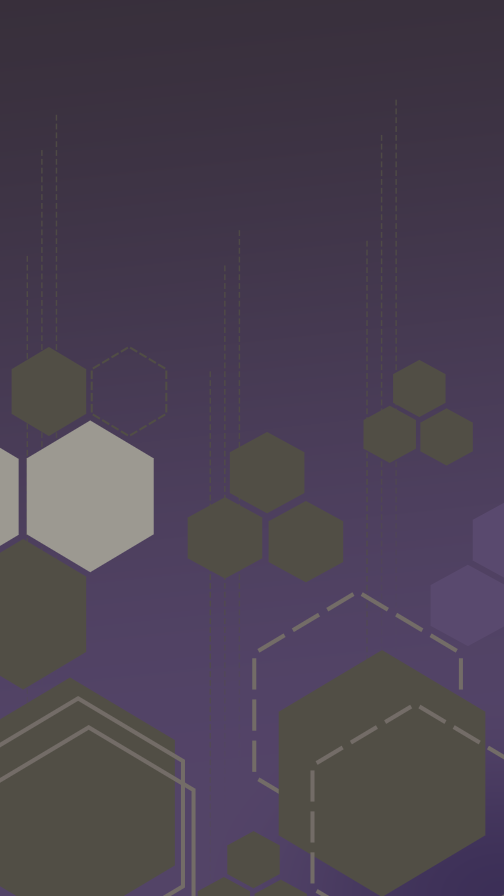
A Shadertoy shader for this background:

```glsl
// Olive, ivory and violet hexagons with dashed hanging lines on a dusky purple gradient.

// Lengths are in hundredths of the canvas width, y upwards.
const vec3 DUSK   = vec3(0.215, 0.182, 0.225);
const vec3 VIOLET = vec3(0.325, 0.265, 0.405);
const vec3 DEEP   = vec3(0.235, 0.185, 0.340);
const vec3 OLIVE  = vec3(0.318, 0.306, 0.270);
const vec3 IVORY  = vec3(0.610, 0.600, 0.570);
const vec3 TAUPE  = vec3(0.450, 0.425, 0.405);
const vec3 LILAC  = vec3(0.350, 0.287, 0.430);

const float TALL = 1.035;         // vertical stretch of the single hexagons
const float SQUAT = 0.945;        // vertical stretch of the clustered ones
const float OUTLINE = 0.80;       // stroke width of the large outlines
const float HAIRLINE = 0.28;      // stroke width of the thin lines
const float LINE_GAP = 2.89;      // spacing of the hanging lines
const float LINE_LENGTH = 118.0;
const float DASH_PERIOD = 1.75;

// Single hexagons: centre and half width
const vec3 OLIVE_HEX[4] = vec3[4](
    vec3(9.7, 100.1, 7.4), vec3(4.6, 55.9, 12.5),
    vec3(13.9, 18.5, 20.8), vec3(75.8, 24.3, 20.5));
const vec3 IVORY_HEX[2] = vec3[2](vec3(17.9, 79.3, 12.6), vec3(-8.9, 79.2, 12.6));
const vec3 RING_HEX[2] = vec3[2](vec3(15.5, 14.35, 20.8), vec3(17.6, 8.6, 20.8));
const vec3 DASHED_BACK  = vec3(70.95, 35.9, 20.5);
const vec3 DASHED_FRONT = vec3(82.4, 13.7, 20.4);
const vec3 DASHED_SMALL = vec3(25.6, 100.1, 7.4);

// Clusters: centre of the top hexagon and half width
const vec3 OLIVE_CLUSTER[3] = vec3[3](
    vec3(53.0, 84.0, 7.4), vec3(83.2, 100.7, 5.2), vec3(50.3, 7.2, 5.2));
const vec3 LILAC_CLUSTER = vec3(101.2, 70.6, 7.4);

// Upper end of the tallest line in each trio
const vec2 LINE_TOP[3] = vec2[3](vec2(11.2, 155.3), vec2(47.5, 132.4), vec2(78.6, 158.3));

float pixel;  // size of one pixel in canvas units

float cover(float d) { return clamp(0.5 - d / pixel, 0.0, 1.0); }

// Returns distance to the nearest side and position along it
vec2 hexSide(vec2 p, vec3 hex, float stretch) {
    p = (p - hex.xy) / vec2(1.0, stretch);
    float sector = 1.0471976;
    float a = sector * round(atan(p.y, p.x) / sector);
    float c = cos(a), s = sin(a);
    return vec2(c * p.x + s * p.y - hex.z, c * p.y - s * p.x);
}

float hexFill(vec2 p, vec3 hex, float stretch) {
    return cover(hexSide(p, hex, stretch).x);
}

float hexRing(vec2 p, vec3 hex, float width) {
    return cover(abs(hexSide(p, hex, TALL).x) - 0.5 * width);
}

// Outline with a whole number of dashes on every side
float hexDashed(vec2 p, vec3 hex, float width, float dashes) {
    float period = hex.z * 1.1547 / dashes;
    float along = hexSide(p, hex, TALL).y / period + 0.5 * dashes;
    float dash = cover((abs(fract(along) - 0.5) - 0.38) * period);
    return hexRing(p, hex, width) * dash;
}

// Three hexagons: one above, two below
float cluster(vec2 p, vec3 top) {
    vec3 left  = top - vec3(1.13, 1.75, 0.0) * top.z;
    vec3 right = top + vec3(1.04, -1.85, 0.0) * top.z;
    return max(hexFill(p, top, SQUAT),
               max(hexFill(p, left, SQUAT), hexFill(p, right, SQUAT)));
}

// Three dashed lines that start ever lower to the left and fade downwards
float hangingLines(vec2 p, vec2 top) {
    float sum = 0.0;
    for (int i = 0; i < 3; i++) {
        float k = float(i);
        float drop = top.y - 7.0 * k * k - p.y;
        float dash = cover((abs(fract(drop / DASH_PERIOD) - 0.5) - 0.33) * DASH_PERIOD);
        float stroke = cover(abs(p.x - top.x + LINE_GAP * k) - 0.5 * HAIRLINE);
        float fade = 0.85 * (1.0 - smoothstep(0.35, 1.0, drop / LINE_LENGTH));
        sum += stroke * dash * fade * cover(-drop);
    }
    return sum;
}

vec3 background(vec2 uv) {
    float depth = 1.0 - uv.y + 0.06 * (uv.x - 0.5);
    vec3 col = mix(DUSK, VIOLET, smoothstep(-0.15, 0.88, depth));
    float corner = length((uv - vec2(1.0, 0.0)) * vec2(1.0, 2.6));
    return mix(DEEP, col, smoothstep(0.0, 0.6, corner));
}

void mainImage(out vec4 fragColor, in vec2 fragCoord) {
    pixel = 100.0 / iResolution.x;
    vec2 p = fragCoord * pixel;
    vec3 col = background(fragCoord / iResolution.xy);

    // Parts behind the solid shapes
    for (int i = 0; i < 3; i++) col = mix(col, OLIVE, hangingLines(p, LINE_TOP[i]));
    col = mix(col, LILAC, cluster(p, LILAC_CLUSTER));
    col = mix(col, TAUPE, hexDashed(p, DASHED_BACK, OUTLINE, 3.0));
    col = mix(col, OLIVE, hexDashed(p, DASHED_SMALL, 1.4 * HAIRLINE, 4.0));

    // Solid hexagons
    for (int i = 0; i < 3; i++) col = mix(col, OLIVE, cluster(p, OLIVE_CLUSTER[i]));
    for (int i = 0; i < 4; i++) col = mix(col, OLIVE, hexFill(p, OLIVE_HEX[i], TALL));
    for (int i = 0; i < 2; i++) col = mix(col, IVORY, hexFill(p, IVORY_HEX[i], TALL));

    // Outlines in front
    for (int i = 0; i < 2; i++) col = mix(col, TAUPE, hexRing(p, RING_HEX[i], OUTLINE));
    col = mix(col, TAUPE, hexDashed(p, DASHED_FRONT, OUTLINE, 3.0));

    fragColor = vec4(col, 1.0);
}
```
